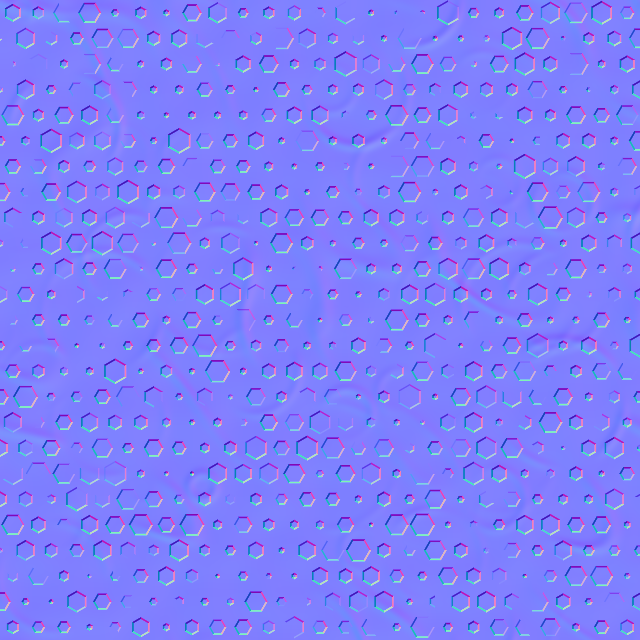
Reproduce this texture map procedurally as a WebGL 1 fragment shader.

```glsl
precision highp float;
uniform vec2 u_resolution;

#define CELLS 25.0          // hexagons per canvas side
#define MIN_RADIUS 0.06     // in cells
#define MAX_RADIUS 0.47     // in cells
#define RIM_HALF_WIDTH 0.001
#define RIM_SLOPE 2.5
#define RING_CELLS 7.0      // ripple rings per canvas side
#define RING_WIDTH 0.008
#define RING_HEIGHT 0.0014
#define STREAK_HEIGHT 0.0016
#define SWELL_HEIGHT 0.0015

const float SECTOR = 1.04719755;

float hash(vec2 p) {
  return fract(sin(dot(p, vec2(127.1, 311.7))) * 43758.545);
}

vec2 hash2(vec2 p) {
  return vec2(hash(p), hash(p + 57.3));
}

float cornerDot(vec2 cell, vec2 f, vec2 corner) {
  float a = 6.2831853 * hash(cell + corner);
  return dot(vec2(cos(a), sin(a)), f - corner);
}

float gradientNoise(vec2 p) {
  vec2 i = floor(p), f = fract(p);
  vec2 u = f * f * f * (f * (f * 6.0 - 15.0) + 10.0);
  return mix(
    mix(cornerDot(i, f, vec2(0, 0)), cornerDot(i, f, vec2(1, 0)), u.x),
    mix(cornerDot(i, f, vec2(0, 1)), cornerDot(i, f, vec2(1, 1)), u.x), u.y);
}

float bell(float x) {
  return exp(-x * x);
}

// Scattered circular ripples of varied radius and strength
float rings(vec2 p) {
  vec2 cell = floor(p * RING_CELLS);
  float h = 0.0;
  for (int y = -1; y <= 1; y++) {
    for (int x = -1; x <= 1; x++) {
      vec2 id = cell + vec2(x, y);
      vec2 centre = (id + hash2(id + 3.7)) / RING_CELLS;
      float radius = mix(0.015, 0.1, hash(id + 11.9));
      float strength = hash(id + 23.1);
      h += strength * bell((length(p - centre) - radius) / RING_WIDTH);
    }
  }
  return h;
}

// Soft background height: broken rings, slanted streaks, gentle swell
float relief(vec2 p) {
  float ringMask = smoothstep(-0.15, 0.3, gradientNoise(p * 8.0 + 31.0));
  float streakMask = smoothstep(-0.1, 0.3, gradientNoise(p * 4.5 + 71.0));
  vec2 slanted = vec2((p.x + p.y) * 6.0, (p.x - p.y) * 3.0);
  float streak = bell(gradientNoise(slanted + 13.0) / 0.08);
  float swell = gradientNoise(p * 13.0 + 5.0);
  return RING_HEIGHT * ringMask * rings(p)
       + STREAK_HEIGHT * streakMask * streak + SWELL_HEIGHT * swell;
}

vec2 reliefSlope(vec2 p) {
  vec2 e = vec2(0.001, 0.0);
  float h = relief(p);
  return vec2(h - relief(p + e.xy), h - relief(p + e.yx)) / e.x;
}

// Outward slope along the rim of the hexagon in this cell
vec2 hexagonSlope(vec2 p, float pixel) {
  vec2 g = p * CELLS;
  g.x += 0.5 * mod(floor(g.y), 2.0);
  vec2 id = floor(g);
  vec2 q = fract(g) - 0.5;

  // Vertices point either up or sideways
  float turn = step(0.5, hash(id + 2.3)) * SECTOR * 0.5;
  float angle = floor((atan(q.y, q.x) - turn) / SECTOR + 0.5) * SECTOR + turn;
  vec2 outward = vec2(cos(angle), sin(angle));
  float radius = mix(MIN_RADIUS, MAX_RADIUS, hash(id + 41.7));
  float d = (dot(q, outward) - radius * 0.866) / CELLS;
  float rim = clamp((RIM_HALF_WIDTH - abs(d)) / pixel + 0.5, 0.0, 1.0);

  // Low or tilted plates lose part of their rim
  vec2 tilt = hash2(id + 19.4) - 0.5;
  float lift = clamp(1.7 * hash(id + 67.2) + dot(tilt, outward), 0.0, 1.0);
  return outward * rim * lift * RIM_SLOPE;
}

void main() {
  vec2 p = gl_FragCoord.xy / u_resolution.y;
  vec2 slope = reliefSlope(p) + hexagonSlope(p, 1.0 / u_resolution.y);

  // Tangent-space normal with the green axis pointing down
  vec3 normal = normalize(vec3(slope.x, -slope.y, 1.0));
  gl_FragColor = vec4(normal * 0.5 + 0.5, 1.0);
}
```
